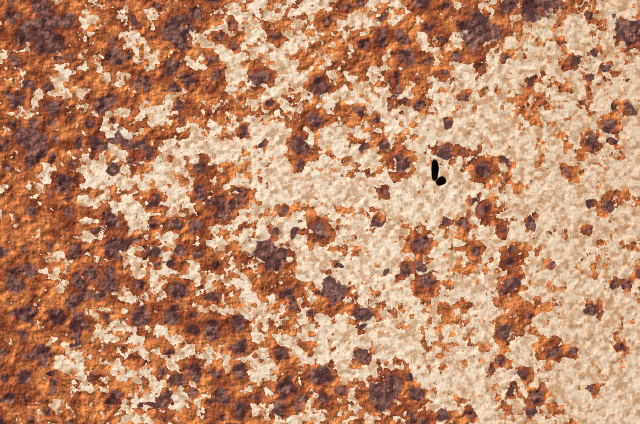
Reproduce this texture procedurally as a Shadertoy shader.

```glsl
// Corroded painted steel: pale flaking paint over orange rust, with dark pits.
// Layered value noise decides where paint survives; jittered cells scatter the
// pits and their rusty halos; a noise difference adds raking light.

float hash(vec2 p) {
    return fract(sin(dot(p, vec2(127.1, 311.7))) * 43758.5453);
}

float noise(vec2 p) {
    vec2 cell = floor(p), f = fract(p);
    f = f * f * (3.0 - 2.0 * f);
    return mix(mix(hash(cell), hash(cell + vec2(1, 0)), f.x),
               mix(hash(cell + vec2(0, 1)), hash(cell + vec2(1, 1)), f.x), f.y);
}

float fbm(vec2 p) {
    float sum = 0.0, weight = 0.533;
    for (int i = 0; i < 4; i++) {
        sum += weight * noise(p);
        p = mat2(1.6, 1.2, -1.2, 1.6) * p + 7.3;
        weight *= 0.5;
    }
    return sum;
}

// Broad corrosion level: heavy at upper left, light at lower right
float wear(vec2 p) {
    return 0.57 - 0.22 * p.x + 0.12 * p.y + 0.75 * (fbm(p * 3.5 + 2.0) - 0.5);
}

// Pit depth: 1 at a centre, 0 on the rim, down to -1 outside the halo
float pits(vec2 p, float scale, float amount) {
    vec2 q = p * scale;
    float depth = -1.0;
    for (int j = -1; j <= 1; j++)
    for (int i = -1; i <= 1; i++) {
        vec2 id = floor(q) + vec2(i, j);
        vec2 seed = id + scale;
        vec2 centre = id + 0.15 + 0.7 * vec2(hash(seed), hash(seed + 37.0));
        float size = hash(seed + 71.0);
        float radius = 0.22 + 0.33 * size * size;
        float share = amount + 0.9 * (wear(id / scale) - 0.45);
        if (hash(seed + 13.0) < share)
            depth = max(depth, 1.0 - length(q - centre) / radius);
    }
    return depth;
}

void mainImage(out vec4 fragColor, in vec2 fragCoord) {
    vec2 p = fragCoord / iResolution.y;

    // Ragged coordinates for the pit outlines
    vec2 ragged = vec2(fbm(p * 28.0), fbm(p * 28.0 + 19.0)) - 0.5;
    float smallPit = pits(p + 0.035 * ragged, 20.5, 0.42);
    float largePit = pits(p + 0.1 * ragged, 8.3, 0.22);
    float pit = max(smallPit, largePit);

    float grain = fbm(p * 75.0);
    float flake = fbm(p * 22.0 + 5.0);
    float stain = fbm(p * 38.0 + 11.0);
    float halo = smoothstep(-1.0, 0.1, pit);

    // Weathered paint, slightly browner towards the right
    vec3 paint = mix(vec3(0.81, 0.64, 0.49), vec3(0.95, 0.86, 0.76),
                     smoothstep(0.25, 0.62, fbm(p * 95.0 + 3.0)));
    paint *= mix(vec3(1.0), vec3(0.96, 0.93, 0.90), smoothstep(0.8, 1.5, p.x));

    // Rust, from deep brown to bright orange
    vec3 rust = mix(vec3(0.50, 0.25, 0.16), vec3(0.84, 0.51, 0.29),
                    smoothstep(0.28, 0.70, 0.6 * stain + 0.4 * grain));
    rust = mix(rust, vec3(0.55, 0.27, 0.18), 0.55 * smoothstep(-0.35, 0.1, pit));

    float cover = wear(p) - 0.53 + 1.1 * (flake - 0.5) + 1.35 * (grain - 0.5)
                + 0.38 * halo;
    float rusted = smoothstep(-0.07, 0.07, cover);
    vec3 color = mix(paint, rust, rusted);

    // Purplish brown pit floors
    vec3 pitFloor = mix(vec3(0.30, 0.18, 0.18), vec3(0.53, 0.38, 0.35),
                        smoothstep(0.3, 0.7, grain));
    float core = smoothstep(0.05, 0.35, pit + 0.7 * (stain - 0.5));
    color = mix(color, pitFloor, 0.9 * core);

    // Raking light from the upper left over the rough surface
    vec2 toLight = vec2(-0.003, 0.003);
    float relief = fbm(p * 85.0) - fbm((p + toLight) * 85.0);
    color *= 1.0 + relief * mix(0.5, 1.5, rusted);

    // Torn hole: two ragged slits
    vec2 h = p + 0.012 * ragged - vec2(1.024, 0.600);
    float slit = min(length(h / vec2(0.010, 0.026)),
                     length((h - vec2(0.016, -0.026)) / vec2(0.013, 0.010)));
    color = mix(color, vec3(0.04, 0.02, 0.02), 1.0 - smoothstep(0.8, 1.1, slit));

    fragColor = vec4(clamp(color, 0.0, 1.0), 1.0);
}
```
